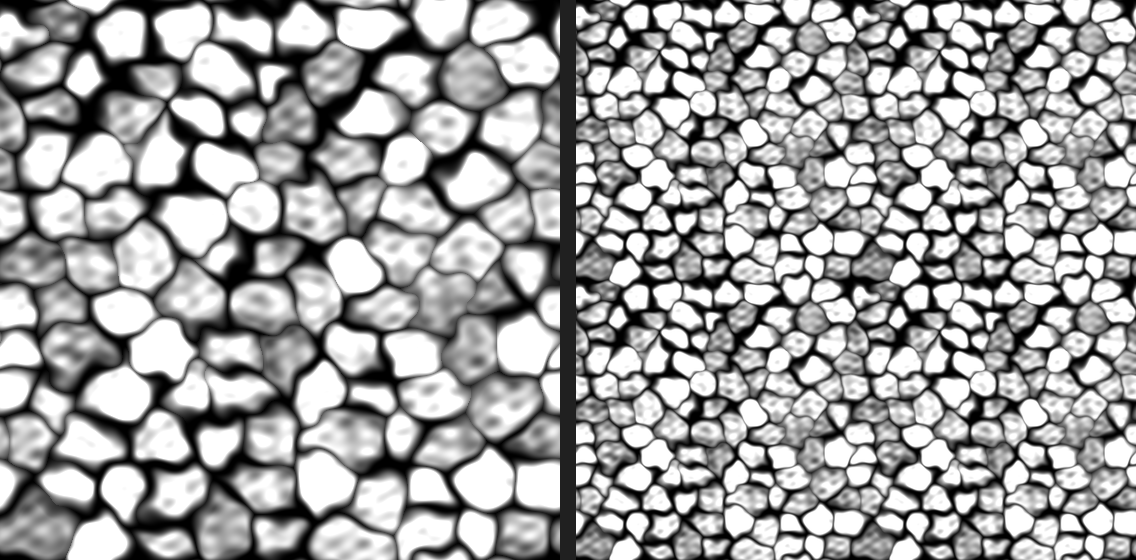
Left: one tile. Right: repeated 2 by 2.
Reproduce this texture procedurally as a Shadertoy shader.

```glsl
// Soft greyscale height map of a dry stone wall, tiling in both directions.
#define GRID vec2(9.0, 12.0)     // stones across and up; rows must be even
#define STRETCH vec2(1.25, 1.0)  // stone proportions
#define JITTER vec2(0.68, 0.56)  // scatter of stone centres
#define SIZE_SPREAD 0.30         // difference between big and small stones
#define ROUNDING 11.0            // lower values give rounder corners
#define SIDE_CLOSENESS 0.045     // tightens joints between side neighbours
#define WARP 0.065               // waviness of outlines
#define GAP_SPREAD 0.045         // variation of joint width
#define EDGE_RANGE vec2(-0.04, 0.23) // joint depth to stone top
#define TONE_RANGE vec2(0.60, 1.36)  // darkest and brightest stone
#define MOTTLE 0.13              // strength of surface blotches

const float TAU = 6.2831853;

vec3 hash3(vec2 p) {
    vec3 q = fract(p.xyx * vec3(0.1031, 0.1030, 0.0973));
    q += dot(q, q.yxz + 33.33);
    return fract((q.xxy + q.yzz) * q.zyx);
}

// Layered sines with whole-number frequencies, so the sum wraps.
float waves(vec2 uv, vec2 maxFreq, float seed) {
    const int COUNT = 12;
    float sum = 0.0;
    for (int i = 0; i < COUNT; i++) {
        vec3 h = hash3(vec2(float(i) + 1.0, seed));
        vec2 freq = round((h.xy * 2.0 - 1.0) * maxFreq);
        sum += sin(TAU * (dot(freq, uv) + h.z));
    }
    return sum * sqrt(2.0 / float(COUNT));
}

// Stone centre in xy, size weight in z; odd rows are shifted by half a stone.
vec3 stoneSite(vec2 cell) {
    vec3 h = hash3(mod(cell, GRID) + 7.0);
    vec2 centre = cell + 0.5 + (h.xy - 0.5) * JITTER;
    centre.x += 0.5 * mod(cell.y, 2.0);
    return vec3(centre * STRETCH, h.z * SIZE_SPREAD);
}

// Rounded distance to the joint; also returns the stone's cell and centre.
float stoneDistance(vec2 p, out vec2 stone, out vec2 centre) {
    vec2 base = floor(p);
    vec2 q = p * STRETCH;
    vec3 nearest = vec3(0.0);
    float best = 1e5;
    for (int y = -2; y <= 2; y++)
    for (int x = -2; x <= 2; x++) {
        vec2 cell = base + vec2(x, y);
        vec3 site = stoneSite(cell);
        vec2 r = q - site.xy;
        float power = dot(r, r) - site.z;
        if (power < best) {
            best = power;
            nearest = site;
            stone = cell;
        }
    }
    centre = nearest.xy;

    float sum = 0.0;
    for (int y = -2; y <= 2; y++)
    for (int x = -2; x <= 2; x++) {
        vec2 cell = stone + vec2(x, y);
        if (x == 0 && y == 0) continue;
        vec3 site = stoneSite(cell);
        vec2 r = q - site.xy;
        vec2 across = site.xy - centre;
        float gap = max(length(across), 0.05);
        float d = (dot(r, r) - site.z - best) / (2.0 * gap);
        d += SIDE_CLOSENESS * abs(across.x) / gap;
        sum += exp(-ROUNDING * d);
    }
    return -log(sum) / ROUNDING;
}

void mainImage(out vec4 fragColor, in vec2 fragCoord) {
    vec2 uv = fragCoord / iResolution.xy;

    // Outlines
    vec2 warp = vec2(waves(uv, vec2(14.0), 3.0), waves(uv, vec2(14.0), 19.0));
    vec2 p = uv * GRID + WARP * warp;
    vec2 stone, centre;
    float d = stoneDistance(p, stone, centre);
    d += GAP_SPREAD * waves(uv, vec2(9.0), 31.0);

    // Tone, tilt and blotches of each stone
    vec3 look = hash3(mod(stone, GRID) + 53.0);
    float tone = mix(TONE_RANGE.x, TONE_RANGE.y, look.x);
    tone += 0.4 * dot(p * STRETCH - centre, look.yz - 0.5);
    tone += MOTTLE * waves(uv + look.yz, vec2(22.0, 32.0), 47.0);

    // Stones rise softly out of the dark joints
    float top = smoothstep(0.0, 0.18, d);
    float height = smoothstep(EDGE_RANGE.x, EDGE_RANGE.y, d);
    float value = clamp(height * mix(0.8, tone, top), 0.0, 1.0);
    fragColor = vec4(vec3(value), 1.0);
}
```
